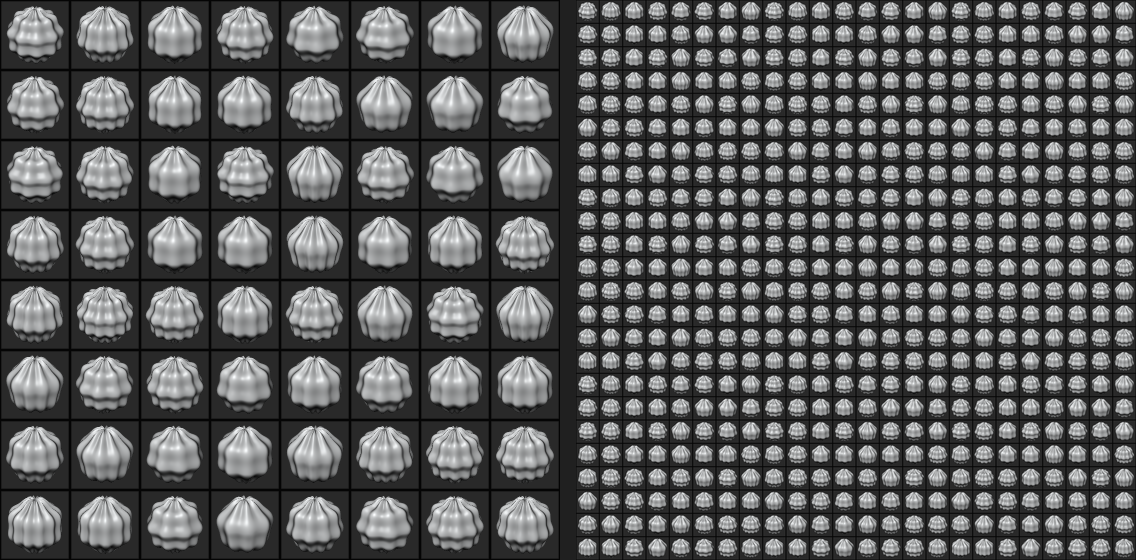
Left: one tile. Right: repeated 3 by 3.
Write a WebGL 2 fragment shader that draws this pattern.

```glsl
#version 300 es
precision highp float;
// An 8 by 8 sheet of silvery ribbed balls on charcoal tiles with black gaps.
// Each ball is a ray-marched sphere whose radius swells with sine waves in
// longitude and latitude; a hash per tile picks the two wave counts.
uniform vec2 u_resolution;
out vec4 fragColor;

float hash(vec2 p) {
  return fract(sin(dot(p, vec2(127.1, 311.7))) * 43758.5453);
}

// Swelling of the ball; wave = (rib count, ring count, rib phase)
float swelling(vec3 p, vec3 wave) {
  float axisDistance = length(p.xz);
  float polar = atan(axisDistance, p.y);
  float ribs = sin(wave.x * atan(p.x, p.z) + wave.z);
  float ribFade = min(1.0, 4.0 * sin(polar));
  return 0.045 * (ribs * ribFade + sin(wave.y * polar));
}

float ballField(vec3 p, vec3 wave) {
  return length(p) - 1.0 - swelling(p, wave);
}

// Tip the pole toward the viewer
vec3 tilt(vec3 p) {
  float c = cos(0.4), s = sin(0.4);
  return vec3(p.x, c * p.y + s * p.z, c * p.z - s * p.y);
}

vec3 shadeMetal(vec3 n, float swell) {
  vec3 light = normalize(vec3(-0.35, 0.6, 0.75));
  vec3 halfway = normalize(light + vec3(0.0, 0.0, 1.0));
  float diffuse = max(dot(n, light), 0.0);
  float facing = smoothstep(-0.05, 0.75, n.z);
  float underside = mix(0.35, 1.0, smoothstep(-1.0, -0.5, n.y));
  float tone = (0.06 + 0.24 * diffuse + 0.48 * facing) * underside;
  tone *= 0.95 + 1.3 * swell;
  tone += 0.2 * pow(max(dot(n, halfway), 0.0), 28.0);
  return tone * vec3(0.99, 1.0, 1.005);
}

vec3 sheetColor(vec2 uv) {
  vec2 grid = uv * 8.0;
  vec2 id = mod(floor(grid), 8.0);
  vec2 local = fract(grid) - 0.5;

  // Tile and the gap around it
  float edge = 0.5 - max(abs(local.x), abs(local.y));
  vec3 color = mix(vec3(0.015), vec3(0.16), smoothstep(0.012, 0.026, edge));

  vec2 q = (local - vec2(0.0, 0.005)) / 0.385;
  if (dot(q, q) > 1.21) return color;
  vec3 wave = vec3(8.0 + floor(4.5 * hash(id + 3.1)),
                   6.0 + floor(4.4 * hash(id + 17.7)),
                   6.2832 * hash(id + 41.3));

  // March straight into the tile
  float depth = sqrt(1.21 - dot(q, q));
  for (int i = 0; i < 56; i++) {
    vec3 p = vec3(q, depth);
    float d = ballField(tilt(p), wave);
    if (d < 0.002) {
      // Normal from four tetrahedral samples
      vec2 k = vec2(1.0, -1.0);
      float e = 0.012;
      vec3 n = normalize(
        k.xyy * ballField(tilt(p + e * k.xyy), wave) +
        k.yyx * ballField(tilt(p + e * k.yyx), wave) +
        k.yxy * ballField(tilt(p + e * k.yxy), wave) +
        k.xxx * ballField(tilt(p + e * k.xxx), wave));
      return shadeMetal(n, swelling(tilt(p), wave));
    }
    depth -= max(0.45 * d, 0.002);
    if (depth < -0.7) break;
  }
  return color;
}

void main() {
  // Four samples per pixel smooth the outlines
  vec3 sum = vec3(0.0);
  for (int i = 0; i < 4; i++) {
    vec2 offset = vec2(i % 2, i / 2) * 0.5 - 0.25;
    sum += sheetColor((gl_FragCoord.xy + offset) / u_resolution);
  }
  fragColor = vec4(sum * 0.25, 1.0);
}
```
